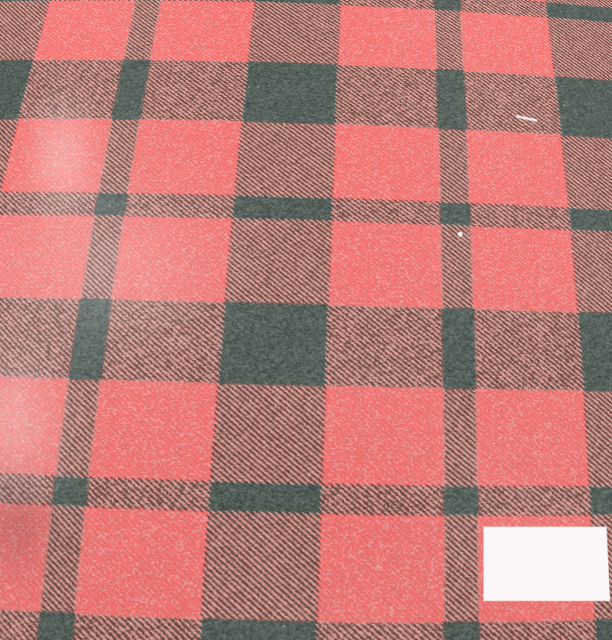
Reproduce this texture procedurally as a WebGL 2 fragment shader.

```glsl
#version 300 es
precision highp float;
// Red and green woven check seen at a slight slant, with a blank white card on it.
// Canvas points are unbent into cloth coordinates (one unit per repeat), then two
// sets of bands are crossed and shaded as twill, yarn grain, folds and lint.
uniform vec2 u_resolution;
out vec4 fragColor;

#define WIDE_HALF 0.14
#define NARROW_HALF 0.045
#define TWILL_RIBS 56.0
#define YARNS 210.0
#define EDGE_TEETH 0.004
#define FOLD_LIGHT 0.32
#define RED vec3(0.97, 0.46, 0.45)
#define PALE_RED vec3(0.95, 0.65, 0.64)
#define GREEN vec3(0.32, 0.365, 0.345)
#define MIX_DARK vec3(0.47, 0.33, 0.305)
#define MIX_LIGHT vec3(0.82, 0.58, 0.55)
#define WHITE vec3(0.985, 0.97, 0.975)

float hash(vec2 p) {
  vec3 q = fract(vec3(p.xyx) * 0.1031);
  q += dot(q, q.yzx + 33.33);
  return fract((q.x + q.y) * q.z);
}

float noise(vec2 p) {
  vec2 i = floor(p), f = fract(p);
  f = f * f * (3.0 - 2.0 * f);
  return mix(mix(hash(i), hash(i + vec2(1, 0)), f.x),
             mix(hash(i + vec2(0, 1)), hash(i + vec2(1, 1)), f.x), f.y);
}

// Canvas point (y downward) to cloth repeats; whole numbers are wide band centres.
vec2 clothCoords(vec2 p) {
  float period = 0.4986 + (0.2637 - 0.0829 * p.y) * p.y;
  float centre = 0.4864 - (0.0802 - 0.0157 * p.y) * p.y;
  float u = (p.x - centre) / period;
  u *= 1.0 + 0.09 * u * u;
  float x = p.x - 0.477;
  float sag = (0.032 - 0.014 * p.y) * x + (0.057 - 0.108 * p.y) * x * x;
  float disc = 0.1546 + 0.2396 * (p.y - sag - 0.3255);
  float v = 0.5 + (sqrt(max(disc, 0.0)) - 0.3932) / 0.1198;
  return vec2(u, v);
}

// One wide band at whole repeats and one narrow band halfway between.
float bands(float s, float teeth, float soft) {
  float d = abs(fract(s + 0.5) - 0.5) + teeth;
  float wide = smoothstep(-soft, soft, WIDE_HALF - d);
  float narrow = smoothstep(-soft, soft, d - 0.5 + NARROW_HALF);
  return max(wide, narrow);
}

float glow(vec2 p, vec2 centre, vec2 size) {
  vec2 d = (p - centre) / size;
  return exp(-dot(d, d));
}

float segment(vec2 p, vec2 a, vec2 b) {
  vec2 ab = b - a;
  return length(p - a - ab * clamp(dot(p - a, ab) / dot(ab, ab), 0.0, 1.0));
}

// Signed distance to the card, whose right side leans outward.
float card(vec2 p) {
  vec2 q = p - vec2(0.892, 0.881);
  q.x -= 0.05 * q.y * smoothstep(-0.1, 0.1, q.x);
  vec2 d = abs(q) - vec2(0.102, 0.058);
  return max(d.x, d.y);
}

void main() {
  vec2 p = gl_FragCoord.xy / u_resolution;
  p.y = 1.0 - p.y;
  float pixel = 1.0 / min(u_resolution.x, u_resolution.y);
  vec2 cloth = clothCoords(p);

  // Yarn grain and diagonal ribs
  float grain = noise(cloth * YARNS);
  float fleck = noise(cloth * YARNS * 0.55 + 71.0);
  float drift = 0.3 * noise(cloth * 9.0);
  float rib = sin(6.28318 * ((cloth.x - cloth.y) * TWILL_RIBS + drift));

  // Crossed bands with toothed edges
  float soft = 0.0015 + 1.2 * pixel;
  float warp = bands(cloth.x, EDGE_TEETH * rib, soft);
  float weft = bands(cloth.y, -EDGE_TEETH * rib, soft);

  float rough = mix(1.3, 2.4, weft);
  float twill = smoothstep(-0.9, 0.9, rib + rough * (0.5 * (grain + fleck) - 0.5));
  vec3 red = mix(RED, PALE_RED, 0.75 * smoothstep(0.45, 0.95, grain));
  red *= 0.97 + 0.025 * rib + 0.05 * (fleck - 0.5);
  vec3 blend = mix(MIX_DARK, MIX_LIGHT, twill) + 0.12 * (grain - 0.5);
  vec3 green = GREEN + 0.13 * (grain - 0.5) + 0.08 * (fleck - 0.5);
  vec3 color = mix(red, blend, max(warp, weft));
  color = mix(color, green, warp * weft);

  // Pale folds at the left and uneven light
  float fold = glow(p, vec2(0.1, 0.24), vec2(0.05, 0.08))
             + 0.9 * glow(p, vec2(0.02, 0.66), vec2(0.08, 0.11))
             + 0.6 * glow(p, vec2(0.16, 0.42), vec2(0.2, 0.12));
  float light = noise(p * 5.0 + 4.0);
  color = mix(color, WHITE, clamp(FOLD_LIGHT * fold, 0.0, 0.5) + 0.06 * light);
  color *= 1.02 - 0.05 * p.y - 0.13 * glow(p, vec2(0.03, 0.82), vec2(0.06, 0.07));

  // Lint: one thread, one dot and sparse specks
  float lint = min(segment(p, vec2(0.845, 0.182), vec2(0.876, 0.188)),
                   length(p - vec2(0.752, 0.366)) - 0.002) - 0.0018;
  color = mix(color, WHITE, smoothstep(pixel, -pixel, lint));
  vec2 cell = floor(p * 70.0);
  float speck = length(fract(p * 70.0) - 0.5) / 70.0 - 0.0015;
  color = mix(color, WHITE, 0.4 * step(0.993, hash(cell)) * smoothstep(pixel, -pixel, speck));

  color = mix(color, WHITE, smoothstep(pixel, -pixel, card(p)));
  fragColor = vec4(clamp(color, 0.0, 1.0), 1.0);
}
```
